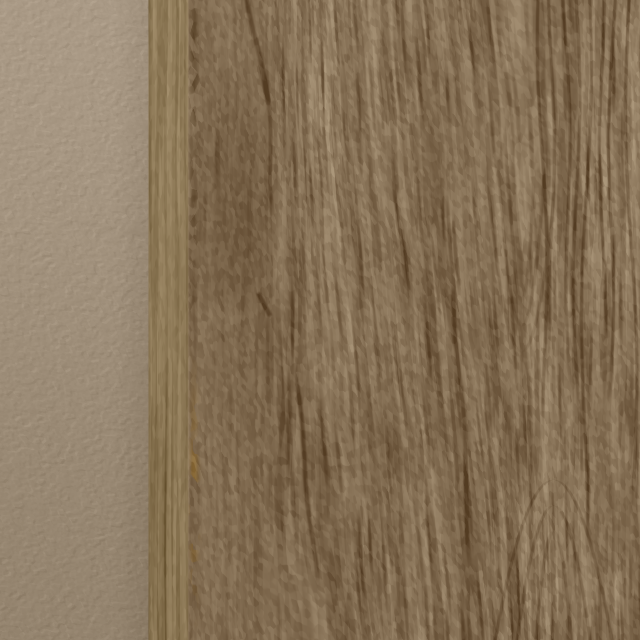
Reproduce this texture procedurally as a three.js fragment shader.

```glsl
varying vec2 vUv;

#define WALL_EDGE 0.232
#define BOARD_EDGE 0.294
#define SEAM_X 0.425
#define SOFT 0.0018
#define GRAIN_SLANT 0.085
#define FIBRE_CONTRAST 0.42
#define PORE_CONTRAST 0.34
#define WOOD_DARK vec3(0.365, 0.275, 0.175)
#define WOOD_LIGHT vec3(0.630, 0.550, 0.440)
#define WALL_TOP vec3(0.665, 0.603, 0.525)
#define WALL_BOTTOM vec3(0.580, 0.516, 0.432)
#define BAND_COLOR vec3(0.550, 0.470, 0.335)

vec2 hash2(vec2 p) {
  vec3 q = fract(vec3(p.xyx) * vec3(0.1031, 0.1030, 0.0973));
  q += dot(q, q.yzx + 33.33);
  return fract((q.xx + q.yz) * q.zy);
}

// x: distance to the nearest cell point, y: blended cell value
vec2 cellular(vec2 p) {
  vec2 cell = floor(p), f = fract(p);
  float nearest = 4.0, sum = 0.0, weight = 0.0;
  for (int j = -1; j <= 1; j++) {
    for (int i = -1; i <= 1; i++) {
      vec2 o = vec2(float(i), float(j));
      vec2 h = hash2(cell + o + 57.0);
      vec2 d = o + h - f;
      float d2 = dot(d, d);
      float w = exp(-10.0 * d2);
      nearest = min(nearest, d2);
      sum += w * fract(h.x * 7.3 + h.y * 3.1);
      weight += w;
    }
  }
  return vec2(sqrt(nearest), sum / weight);
}

float tint(vec2 p) { return cellular(p).y - 0.5; }

float glow(vec2 p, vec2 center, vec2 size) {
  vec2 d = (p - center) / size;
  return exp(-dot(d, d));
}

// Thin crack from a to b, tapering at both ends
float crack(vec2 p, vec2 a, vec2 b, float width) {
  vec2 ab = b - a;
  float t = clamp(dot(p - a, ab) / dot(ab, ab), 0.0, 1.0);
  float bend = 0.025 * length(ab) * min(length(ab), 0.25) * sin(t * 9.0 + a.x * 40.0);
  float d = length(p - a - ab * t - vec2(bend, 0.0));
  return (1.0 - smoothstep(width * 0.2, width, d)) * smoothstep(0.0, 0.12, t) * smoothstep(1.0, 0.85, t);
}

// Nested growth rings: arch low on the right, open cup above it
float rings(vec2 p) {
  float lines = 0.0;
  for (int i = 0; i < 3; i++) {
    float k = float(i);
    float arch = abs(p.x - 0.865) - (0.025 + 0.022 * k) * sqrt(max(0.0, (0.17 + 0.04 * k - p.y) * 7.0));
    lines += (1.0 - smoothstep(0.001, 0.004, abs(arch))) * smoothstep(0.19 + 0.04 * k, 0.14 + 0.04 * k, p.y);
    float cup = abs(p.x - 0.815) - (0.018 + 0.012 * k) * sqrt(max(0.0, (p.y - 0.53 + 0.04 * k) * 6.0));
    lines += 0.7 * (1.0 - smoothstep(0.001, 0.004, abs(cup)))
      * smoothstep(0.52 - 0.04 * k, 0.55 - 0.04 * k, p.y) * smoothstep(0.78, 0.62, p.y);
  }
  return lines;
}

vec3 wall(vec2 p) {
  vec3 c = mix(WALL_BOTTOM, WALL_TOP, smoothstep(-0.05, 1.05, p.y));
  vec2 q = p * vec2(125.0, 160.0);
  c += 0.038 * (tint(q) - tint(q + vec2(0.4, -0.4))) + 0.018 * tint(p * 260.0);
  float ridge = p.y - 0.655 + 0.16 * (p.x - 0.1);
  c -= 0.010 * exp(-pow(ridge / 0.006, 2.0)) * smoothstep(0.06, 0.15, p.x);
  return c - 0.035 * smoothstep(0.17, WALL_EDGE, p.x);
}

vec3 band(vec2 p) {
  float x = p.x + 0.0008 * sin(p.y * 11.0);
  vec3 c = BAND_COLOR + 0.11 * tint(vec2(x * 220.0, p.y * 4.0));
  c += 0.05 * tint(p * vec2(260.0, 60.0)) + 0.035 * (p.y - 0.5);
  float groove = exp(-pow((x - 0.259) / 0.0018, 2.0)) + 0.6 * exp(-pow((x - 0.247) / 0.0015, 2.0));
  c -= 0.13 * groove * smoothstep(0.65, 0.1, p.y);
  return c - 0.06 * (1.0 - smoothstep(0.0, 0.007, p.x - WALL_EDGE));
}

vec3 wood(vec2 p) {
  // Grain leans in the middle and straightens toward both sides
  float lean = smoothstep(0.40, 0.55, p.x) * (1.0 - smoothstep(0.74, 0.92, p.x));
  float u = p.x + GRAIN_SLANT * lean * (p.y - 0.5);
  u += 0.0018 * sin(p.y * 9.0 + p.x * 13.0) + 0.0008 * sin(p.y * 29.0 + p.x * 31.0);
  float strength = mix(0.4, 1.0, smoothstep(SEAM_X - 0.01, SEAM_X + 0.015, p.x));

  // Faint broad streaks, long fibres, dark veins and fine pores
  float tone = 0.56 + 0.13 * tint(vec2(u * 24.0, p.y * 2.0));
  tone += FIBRE_CONTRAST * strength * tint(vec2(u * 95.0, p.y * 4.0));
  tone += PORE_CONTRAST * strength * tint(vec2(u * 190.0 + 9.0, p.y * 16.0));
  tone += 0.30 * tint(vec2(u * 190.0 + p.y * 40.0, p.y * 95.0));
  float vein = cellular(vec2(u * 62.0 + 3.0, p.y * 3.2)).x;
  tone -= 0.34 * strength * (1.0 - smoothstep(0.06, 0.27, vein));

  // Light and shade across the board
  tone += 0.18 * glow(p, vec2(0.52, 0.92), vec2(0.10, 0.22));
  tone += 0.14 * glow(p, vec2(0.92, 0.80), vec2(0.18, 0.32));
  tone += 0.10 * glow(p, vec2(0.87, 0.07), vec2(0.05, 0.10));
  tone -= 0.16 * glow(p, vec2(0.37, 0.68), vec2(0.08, 0.20));
  tone -= 0.10 * glow(p, vec2(0.50, 0.18), vec2(0.16, 0.25));
  tone += 0.15 * glow(p, vec2(0.345, 0.507), vec2(0.035, 0.022));
  tone += 0.12 * exp(-pow((p.x - 0.438) / 0.008, 2.0)) * smoothstep(0.35, 0.6, p.y);

  // Cracks, knot and long vertical lines
  float dark = crack(p, vec2(0.708, 0.58), vec2(0.737, 0.10), 0.0055);
  dark += crack(p, vec2(0.462, 0.42), vec2(0.497, 0.07), 0.0055);
  dark += crack(p, vec2(0.382, 1.02), vec2(0.422, 0.83), 0.006);
  dark += 0.7 * crack(p, vec2(0.418, 0.90), vec2(0.426, 0.65), 0.005);
  dark += crack(p, vec2(0.402, 0.545), vec2(0.424, 0.503), 0.006);
  for (int i = 0; i < 8; i++) {
    float k = float(i);
    vec2 h = hash2(vec2(k, 4.0));
    float x = 0.842 + 0.0195 * k;
    dark += 0.9 * crack(p, vec2(x, 1.15), vec2(x + 0.03 * (h.x - 0.4), 0.12 + 0.35 * h.y), 0.0042);
  }
  dark += 0.6 * rings(p);
  tone -= 0.46 * min(dark, 1.1);

  vec3 c = mix(WOOD_DARK, WOOD_LIGHT, clamp(tone, -0.15, 1.15));
  // Worn left rim with amber stain
  float rim = exp(-pow((p.x - 0.303) / 0.007, 2.0));
  float chips = smoothstep(0.45, 0.75, cellular(p * vec2(90.0, 55.0)).y);
  c -= 0.11 * rim * chips * smoothstep(0.35, 0.95, p.y);
  c += vec3(0.05, 0.01, -0.09) * rim * chips * glow(p, vec2(0.303, 0.23), vec2(0.02, 0.13));
  return c + 0.06 * exp(-pow((p.x - BOARD_EDGE) / 0.002, 2.0));
}

void main() {
  vec3 color = mix(wall(vUv), band(vUv), smoothstep(-SOFT, SOFT, vUv.x - WALL_EDGE));
  color = mix(color, wood(vUv), smoothstep(-SOFT, SOFT, vUv.x - BOARD_EDGE));
  gl_FragColor = vec4(color, 1.0);
}
```
